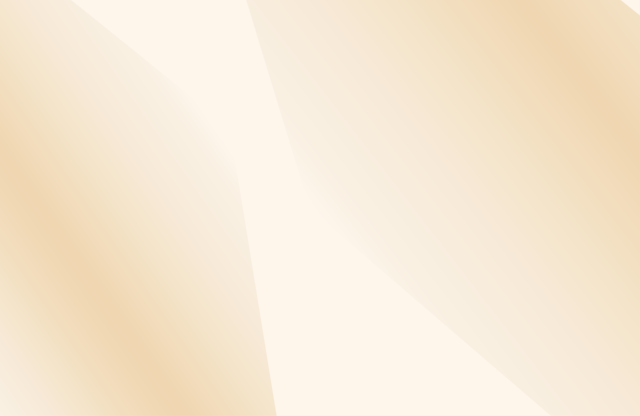
This background is drawn by a WebGL 2 fragment shader. Its source:

```glsl
#version 300 es
precision highp float;
// Two angular panels with soft diagonal sand-coloured sheens on a cream ground.
uniform vec2 u_resolution;
out vec4 fragColor;

const vec3 CREAM = vec3(0.995, 0.961, 0.922);

// Signed distance to the line a-b, positive on its left side
float side(vec2 p, vec2 a, vec2 b) {
  vec2 d = normalize(b - a), q = p - a;
  return d.x * q.y - d.y * q.x;
}

// Intersection of two half planes with a rounded corner
float roundMax(float a, float b, float k) {
  float h = max(k - abs(a - b), 0.0);
  return max(a, b) + h * h / (4.0 * k);
}

// Colour ramp from cream (0) to the sand ridge (1)
vec3 sheen(float u) {
  vec3 c = mix(CREAM, vec3(0.976, 0.941, 0.886), smoothstep(0.0, 0.17, u));
  c = mix(c, vec3(0.969, 0.914, 0.843), clamp((u - 0.17) / 0.28, 0.0, 1.0));
  c = mix(c, vec3(0.957, 0.898, 0.796), clamp((u - 0.45) / 0.18, 0.0, 1.0));
  return mix(c, vec3(0.941, 0.839, 0.694), clamp((u - 0.63) / 0.37, 0.0, 1.0));
}

// Antialiased coverage of the inside of a shape
float cover(float d) {
  float px = 0.8 / u_resolution.y;
  return 1.0 - smoothstep(-px, px, d);
}

void main() {
  vec2 p = gl_FragCoord.xy / u_resolution.y;
  vec3 color = CREAM;

  // Left panel: its sheen falls off faster toward the lower corner
  vec2 bend = vec2(0.552, 0.693);
  float left = roundMax(side(p, vec2(0.171, 1.0), bend),
                        side(p, bend, vec2(0.665, 0.0)), 0.06);
  float d = dot(p, vec2(0.82, 0.57)) - 0.369;
  float fade = d > 0.0 ? d / 0.456 : pow(-d / 0.4, 1.4);
  color = mix(color, sheen(1.0 - fade), cover(left));

  // Right panel, with its upper corner cut away
  bend = vec2(0.745, 0.498);
  float right = roundMax(-side(p, vec2(0.592, 1.0), bend),
                         -side(p, bend, vec2(1.325, 0.0)), 0.04);
  right = max(right, side(p, vec2(1.492, 1.0), vec2(1.542, 0.96)));
  d = dot(p, vec2(0.79, 0.61)) - 1.6;
  color = mix(color, sheen(1.0 - abs(d) / 0.711), cover(right));

  fragColor = vec4(color, 1.0);
}
```
